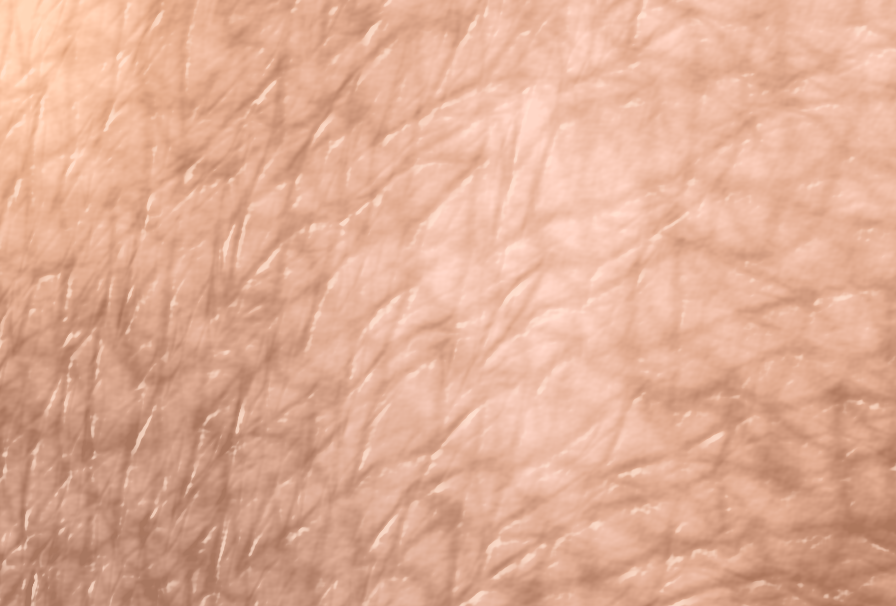
Give the GLSL for this texture, as a Shadertoy shader.

```glsl
float hash(vec2 p) {
    vec3 a = fract(vec3(p.xyx) * 0.1031);
    a += dot(a, a.yzx + 33.33);
    return fract((a.x + a.y) * a.z);
}

vec2 gradientAt(vec2 cell) {
    float angle = 6.2832 * hash(cell);
    return vec2(cos(angle), sin(angle));
}

float gradientNoise(vec2 p) {
    vec2 i = floor(p), f = fract(p);
    vec2 s = f * f * f * (f * (f * 6.0 - 15.0) + 10.0);
    vec2 e = vec2(0.0, 1.0);
    float low = mix(dot(gradientAt(i), f), dot(gradientAt(i + e.yx), f - e.yx), s.x);
    float high = mix(dot(gradientAt(i + e), f - e), dot(gradientAt(i + 1.0), f - 1.0), s.x);
    return mix(low, high, s.y);
}

float bump(vec2 p, vec2 center, vec2 radius) {
    vec2 d = (p - center) / radius;
    return exp(-dot(d, d));
}

// Curved skin lines: x counts the upright creases, y the slanted ones
vec2 creaseLattice(vec2 p) {
    float lean = 2.6 * exp(-pow((p.x - 0.65) / 0.4, 2.0));
    float upright = 18.5 * p.x - 3.0 * p.x * p.x - lean * (p.y - 0.5);
    float slanted = 10.5 * (p.y - 1.0 * p.x + 0.3 * p.x * p.x);
    vec2 q = vec2(upright, slanted) + 40.0;
    vec2 wander = vec2(gradientNoise(q * 0.5 + 7.3), gradientNoise(q * 0.5 + 41.7));
    return q + 0.4 * wander;
}

vec2 corner(vec2 cell) {
    return cell + 0.27 * gradientAt(cell + 11.0);
}

float segmentGroove(vec2 q, vec2 a, vec2 b, float width) {
    vec2 along = b - a, toPoint = q - a;
    vec2 d = toPoint - along * clamp(dot(toPoint, along) / dot(along, along), 0.0, 1.0);
    return exp(-dot(d, d) / (width * width));
}

// Straight creases between jittered corners enclose triangular plates
float furrows(vec2 q, vec3 strength, float width) {
    vec2 base = floor(q);
    float open = 1.0;
    for (int j = -1; j <= 2; j++) {
        for (int i = -1; i <= 1; i++) {
            vec2 cell = base + vec2(i, j);
            vec2 start = corner(cell);
            float vary = hash(cell + 71.0);
            vec3 depth = strength * (0.4 + 0.6 * fract(vary * vec3(1.0, 7.0, 23.0)));
            open *= 1.0 - depth.x * segmentGroove(q, start, corner(cell + vec2(0, 1)), width);
            open *= 1.0 - depth.y * segmentGroove(q, start, corner(cell + vec2(1, 0)), width);
            open *= 1.0 - depth.z * segmentGroove(q, start, corner(cell + vec2(1, -1)), width * 0.8);
        }
    }
    return 1.0 - open;
}

float skinHeight(vec2 p) {
    vec2 q = creaseLattice(p);
    float side = smoothstep(0.2, 0.75, p.x);
    vec3 strength = mix(vec3(0.9, 0.55, 0.7), vec3(0.8, 1.0, 0.7), side);
    float coarse = furrows(q, strength, 0.15);
    float fine = furrows(q * 2.1 + 0.37, vec3(0.6, 0.8, 0.7), 0.16);
    float grain = gradientNoise(p * 60.0) + 0.5 * gradientNoise(p * 110.0 + 9.0);
    return -coarse - 0.3 * fine + 0.17 * grain;
}

// Slope turned towards a light at the upper left
float litSlope(vec2 p, float height, float reach) {
    vec2 e = vec2(reach, 0.0);
    vec2 slope = vec2(skinHeight(p + e), skinHeight(p + e.yx)) - height;
    return -dot(slope / reach, vec2(-0.55, 0.83)) * 0.012;
}

float broadLight(vec2 p) {
    float light = 0.44 + 0.22 * (p.y - 0.5);
    light += 0.45 * bump(p, vec2(0.92, 0.52), vec2(0.34, 0.5));
    light += 0.52 * bump(p, vec2(0.0, 1.0), vec2(0.22, 0.3));
    light += 0.22 * bump(p, vec2(1.48, 0.95), vec2(0.2, 0.35));
    light -= 0.24 * bump(p, vec2(0.1, 0.1), vec2(0.45, 0.45));
    light -= 0.28 * bump(p, vec2(1.45, 0.05), vec2(0.3, 0.35));
    light -= 0.14 * bump(p, vec2(0.55, 0.95), vec2(0.2, 0.2));
    return light + 0.25 * gradientNoise(p * 4.0 + 3.0) + 0.3 * gradientNoise(p * 13.0 + 31.0);
}

vec3 skinColor(float tone) {
    vec3 shade = vec3(0.715, 0.50, 0.395);
    vec3 flesh = vec3(0.89, 0.675, 0.565);
    vec3 bright = vec3(0.98, 0.80, 0.725);
    vec3 color = mix(shade, flesh, clamp(tone * 2.0, -0.2, 1.0));
    return mix(color, bright, clamp(tone * 2.0 - 1.0, 0.0, 1.35));
}

void mainImage(out vec4 fragColor, in vec2 fragCoord) {
    vec2 p = fragCoord / iResolution.y;
    float height = skinHeight(p);
    float slope = litSlope(p, height, 0.002);

    // Broad light, furrow shade and relief
    float tone = broadLight(p) + 0.3 * height + 0.25 * slope + 0.17;
    vec3 color = skinColor(tone);

    // Warm corner and cooler lower left
    float warmth = bump(p, vec2(0.0, 1.0), vec2(0.3, 0.4));
    float cool = bump(p, vec2(0.2, 0.0), vec2(0.7, 0.5));
    color *= mix(vec3(1.0), vec3(1.03, 1.0, 0.92), warmth);
    color *= mix(vec3(1.0), vec3(0.97, 1.0, 1.04), cool);

    // Broken glints on the plate rims
    float patches = smoothstep(-0.3, 0.25, gradientNoise(p * 15.0 + 21.0));
    float glint = smoothstep(0.28, 0.8, slope) * patches;
    color = mix(color, vec3(1.0, 0.89, 0.82), 0.7 * glint);
    fragColor = vec4(color, 1.0);
}
```
